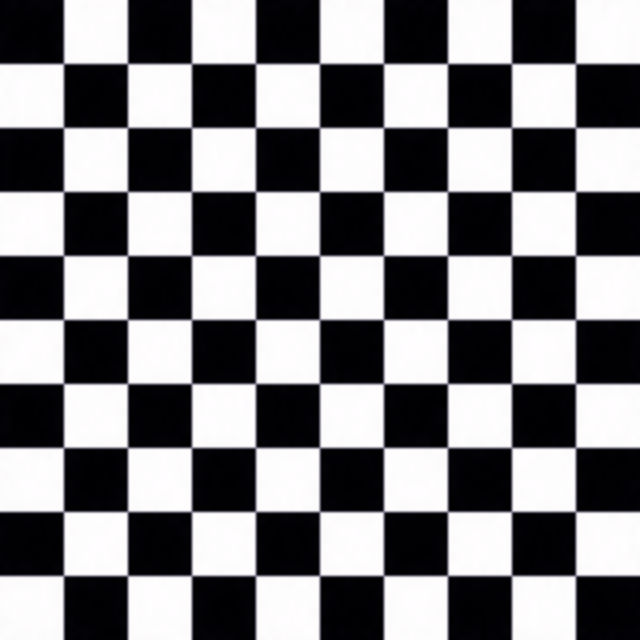
This pattern is drawn by a WebGL 1 fragment shader. Its source:

```glsl
precision highp float;

uniform vec2 u_resolution;

float hash(vec2 p) {
    vec3 q = fract(vec3(p.xyx) * 0.1031);
    q += dot(q, q.yzx + 33.33);
    return fract((q.x + q.y) * q.z);
}

float valueNoise(vec2 p) {
    vec2 i = floor(p);
    vec2 f = fract(p);
    f = f * f * (3.0 - 2.0 * f);
    return mix(mix(hash(i), hash(i + vec2(1.0, 0.0)), f.x),
               mix(hash(i + vec2(0.0, 1.0)), hash(i + 1.0), f.x), f.y);
}

void main() {
    // Ten squares each way; the clamp keeps the outer border free of a seam
    vec2 cell = gl_FragCoord.xy / u_resolution * 10.0;
    vec2 p = clamp(cell, 0.05, 9.95);

    // Signed distance to the nearest grid line, alternating from square to square
    vec2 lineDist = 0.5 - abs(mod(p + 0.5, 2.0) - 1.0);
    vec2 softness = max(vec2(0.037), 7.5 / u_resolution);
    vec2 side = smoothstep(-softness, softness, lineDist) * 2.0 - 1.0;
    float checker = side.x * side.y;

    vec3 color = mix(vec3(0.0, 0.0, 0.01), vec3(1.0, 0.995, 1.0), 0.5 + 0.5 * checker);

    // Violet tint along the soft seams
    color += vec3(0.0, -0.008, 0.03) * (1.0 - checker * checker);

    // Faint mottling, strongest beside the edges of each square
    vec2 inset = abs(lineDist);
    float nearEdge = 1.0 - smoothstep(0.05, 0.3, min(inset.x, inset.y));
    float mottle = valueNoise(cell * vec2(9.0, 7.0)) * mix(0.006, 0.02, nearEdge);
    color -= mottle * checker * vec3(0.7, 0.7, 1.0);

    gl_FragColor = vec4(clamp(color, 0.0, 1.0), 1.0);
}
```
